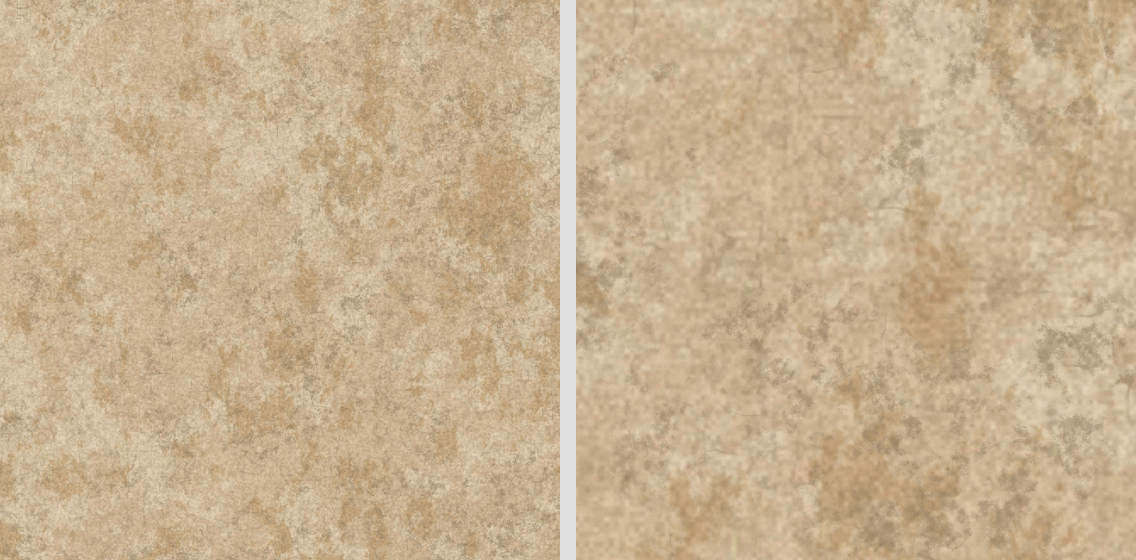
Left: the whole. Right: its middle third, enlarged.
Write a three.js fragment shader that draws this texture.

```glsl
#define PATCH_SCALE 11.0
#define OCHRE_SCALE 22.0
#define STAIN_SCALE 75.0
#define CRACK_SCALE 24.0
#define GRAIN_SCALE 330.0
#define GRAIN_STRENGTH 0.095
#define MOTTLE_STRENGTH 0.130
#define BASE_TAN vec3(0.790, 0.695, 0.570)
#define PALE_CREAM vec3(0.840, 0.772, 0.662)
#define OCHRE vec3(0.715, 0.575, 0.395)
#define GREY_BROWN vec3(0.620, 0.535, 0.425)

varying vec2 vUv;

float hash(vec2 p) {
  vec3 q = fract(vec3(p.xyx) * 0.1031);
  q += dot(q, q.yzx + 33.33);
  return fract((q.x + q.y) * q.z);
}

float noise(vec2 p) {
  vec2 cell = floor(p);
  vec2 f = fract(p);
  f = f * f * (3.0 - 2.0 * f);
  float low = mix(hash(cell), hash(cell + vec2(1.0, 0.0)), f.x);
  float high = mix(hash(cell + vec2(0.0, 1.0)), hash(cell + vec2(1.0, 1.0)), f.x);
  return mix(low, high, f.y);
}

// Rotated octaves; a high roughness gives ragged, crumbling edges.
float fbm(vec2 p, float roughness) {
  float sum = 0.0;
  float total = 0.0;
  float amplitude = 1.0;
  for (int i = 0; i < 6; i++) {
    sum += amplitude * noise(p);
    total += amplitude;
    amplitude *= roughness;
    p = mat2(1.6, 1.2, -1.2, 1.6) * p + 17.3;
  }
  return sum / total;
}

// Thin contour of a noise field, used as a hairline crack.
float hairline(vec2 p) {
  float field = noise(p) * 0.75 + noise(p * 3.1 + 9.0) * 0.25;
  return 1.0 - smoothstep(0.010, 0.050, abs(field - 0.5));
}

void main() {
  vec2 uv = vUv + 4.0;
  vec2 warp = vec2(fbm(uv * 16.0, 0.6), fbm(uv * 16.0 + 41.0, 0.6)) - 0.5;
  vec2 p = uv + 0.022 * warp;

  // Broad tonal drift and worn cream plaster
  float drift = fbm(uv * 4.0 + 5.0, 0.5) - 0.5;
  float wear = fbm(p * PATCH_SCALE, 0.82) - 0.12 * drift;
  vec3 color = BASE_TAN + 0.05 * drift;
  color = mix(color, PALE_CREAM, 0.85 * smoothstep(0.45, 0.59, wear));

  // Ochre blotches, slightly taller than wide
  float rust = fbm(p * OCHRE_SCALE * vec2(1.1, 0.8) + 70.0, 0.72);
  rust += 0.20 * (noise(uv * 7.0 + 23.0) - 0.5);
  color = mix(color, OCHRE, 0.58 * smoothstep(0.53, 0.67, rust));

  // Small grey stains gathered into loose clusters
  float cluster = smoothstep(0.42, 0.64, fbm(p * 9.0 + 130.0, 0.7));
  float stain = smoothstep(0.48, 0.68, fbm(uv * STAIN_SCALE + 11.0, 0.75));
  color = mix(color, GREY_BROWN, 0.60 * cluster * stain);

  // Broken hairline cracks, mostly level or upright
  float level = hairline(p * CRACK_SCALE * vec2(0.6, 1.7) + 31.0);
  float upright = hairline(p * CRACK_SCALE * vec2(1.6, 0.7) + 87.0);
  float broken = smoothstep(0.48, 0.66, fbm(uv * 30.0 + 53.0, 0.7));
  color = mix(color, GREY_BROWN, 0.38 * broken * max(level, upright));

  // Faint pink and green flecks
  float fleck = smoothstep(0.88, 0.96, noise(uv * 110.0 + 3.0));
  vec3 tint = mix(vec3(0.05, -0.03, -0.01), vec3(-0.03, 0.02, -0.03),
                  step(0.5, noise(uv * 14.0 + 61.0)));
  color += 0.4 * fleck * tint;

  // Crumbly mottling and fine grain with a slight woven direction
  float mottle = fbm(uv * 85.0 + 29.0, 0.8) - 0.5;
  float grain = noise(uv * GRAIN_SCALE) - 0.5;
  float weave = noise(uv * GRAIN_SCALE * vec2(0.25, 0.9))
              + noise(uv * GRAIN_SCALE * vec2(0.9, 0.25) + 19.0) - 1.0;
  color += MOTTLE_STRENGTH * mottle * vec3(0.9, 1.0, 1.1);
  color += GRAIN_STRENGTH * (grain + 0.30 * weave);

  gl_FragColor = vec4(clamp(color, 0.0, 1.0), 1.0);
}
```
